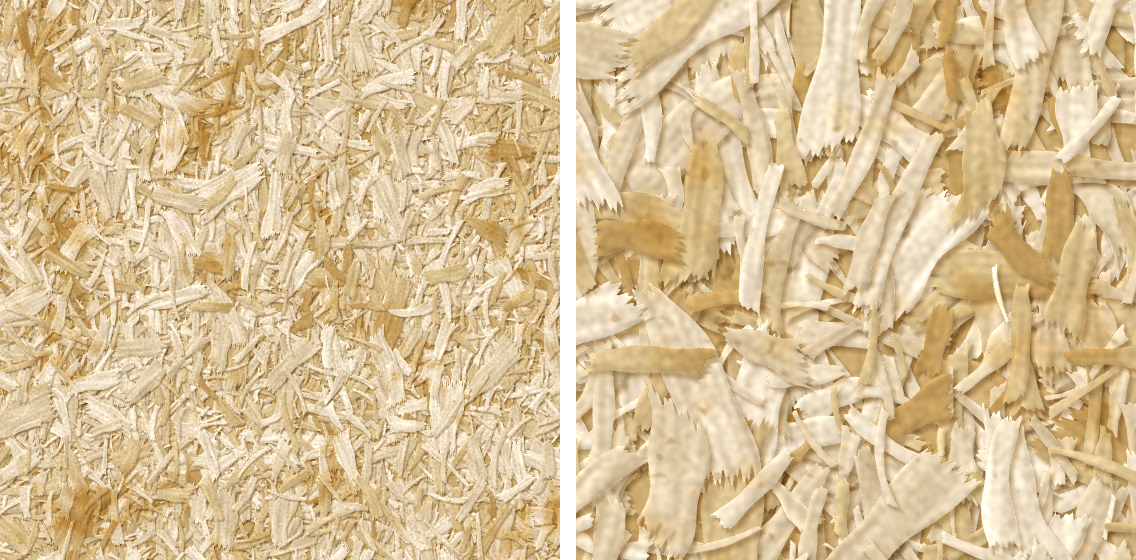
Left, the full canvas; right, a detail of the centre.
Reproduce this texture procedurally as a Shadertoy shader.

```glsl
// Oriented strand board: pressed wood flakes of many sizes, laid in layers.
// Layers are walked from the top down, one ragged flake per grid cell, until
// the pixel is covered; fibres, resin stains and specks are added once at the end.

const int   LAYERS        = 16;
const float CELL_LARGE    = 0.105;   // grid cell of the largest flakes
const float CELL_SMALL    = 0.030;   // grid cell of the finest slivers
const float COVERAGE      = 0.86;    // chance that a cell holds a flake
const float JITTER        = 0.42;
const float SHADOW_OFFSET = 0.0032;
const float SHADOW_DEPTH  = 0.62;
const float RIM_LIGHT     = 0.10;
const float GRAIN_DEPTH   = 0.24;
const vec2  LIGHT_DIR     = vec2(-0.6, 0.8);
const vec3  CREAM  = vec3(0.95, 0.89, 0.79);
const vec3  TAN    = vec3(0.88, 0.80, 0.66);
const vec3  GOLD   = vec3(0.85, 0.75, 0.55);
const vec3  OCHRE  = vec3(0.77, 0.62, 0.37);
const vec3  RESIN  = vec3(0.62, 0.46, 0.22);
const vec3  SHADOW = vec3(0.70, 0.60, 0.43);
const float HALF_PI = 1.5708;

struct Surface {
    vec3 color;      // wood gathered so far
    vec3 light;      // light left after the shadows of higher flakes
    vec2 grain;      // fibre coordinates of the visible flake
    float visible;   // share of the pixel still uncovered
};

vec2 hash2(vec2 p) {
    vec3 q = fract(p.xyx * vec3(0.1031, 0.1030, 0.0973));
    q += dot(q, q.yzx + 33.33);
    return fract((q.xx + q.yz) * q.zy);
}

vec4 hash4(vec3 p) {
    vec4 q = fract(p.xyzx * vec4(0.1031, 0.1030, 0.0973, 0.1099));
    q += dot(q, q.wzxy + 33.33);
    return fract((q.xxyz + q.yzzw) * q.zywx);
}

float cornerSlope(vec2 corner, vec2 offset) {
    return dot(hash2(corner) * 2.0 - 1.0, offset);
}

// Gradient noise, roughly -0.7 to 0.7
float noise(vec2 p) {
    vec2 i = floor(p), f = fract(p);
    vec2 u = f * f * (3.0 - 2.0 * f);
    vec2 e = vec2(1.0, 0.0);
    float low  = mix(cornerSlope(i, f), cornerSlope(i + e, f - e), u.x);
    float high = mix(cornerSlope(i + e.yx, f - e.yx), cornerSlope(i + 1.0, f - 1.0), u.x);
    return mix(low, high, u.y);
}

// Signed distance to a bent, tapered flake with slanted, splintered ends
float flakeDistance(vec2 q, vec2 halfSize, vec4 shape) {
    float along = q.x / halfSize.x;
    float across = q.y + (shape.x - 0.5) * 0.4 * q.x * along;
    float width = halfSize.y * (1.0 + (shape.y - 0.5) * along
                + 0.12 * sin(along * 5.0 + shape.z * 40.0));
    float phase = shape.w * 60.0 + sign(q.x) * 2.0;
    float jag = sin(across * 700.0 + phase) + 0.7 * sin(across * 1730.0 + phase * 3.0);
    float reach = halfSize.x + 0.16 * halfSize.y * jag;
    return max(abs(across) - width, abs(q.x + (shape.z - 0.5) * 1.4 * across) - reach);
}

// Slides the flake of one cell under everything gathered so far
void addFlake(inout Surface s, vec2 p, vec2 cell, float cellSize, float layer,
              float stain, float pixel) {
    vec4 place = hash4(vec3(cell, layer));
    vec2 fromCenter = p - (cell + 0.5 + JITTER * (place.xy - 0.5)) * cellSize;

    // Flakes lean towards the vertical
    float lean = place.z * 2.0 - 1.0;
    float angle = HALF_PI * (1.0 + lean * mix(0.45, 1.0, abs(lean)));
    vec2 axis = vec2(cos(angle), sin(angle));
    mat2 toFlake = mat2(axis.x, -axis.y, axis.y, axis.x);
    vec2 q = toFlake * fromCenter;
    if (abs(q.y) > 0.55 * cellSize) return;

    vec4 shape = hash4(vec3(cell, layer + 117.0));
    vec4 tone  = hash4(vec3(cell, layer + 53.0));
    if (tone.w > COVERAGE) return;
    float halfLength = cellSize * mix(0.34, 0.66, shape.w);
    vec2 halfSize = vec2(halfLength, halfLength * mix(0.09, 0.42, place.w * place.w));
    float d = flakeDistance(q, halfSize, shape);
    float towardLight = flakeDistance(q + toFlake * LIGHT_DIR * SHADOW_OFFSET, halfSize, shape);

    float warmth = tone.y + 0.55 * stain;
    vec3 wood = mix(TAN, CREAM, smoothstep(0.15, 0.85, tone.x));
    wood = mix(wood, GOLD, smoothstep(0.62, 0.74, warmth));
    wood = mix(wood, OCHRE, smoothstep(0.90, 1.02, warmth));
    float relief = clamp((towardLight - d) / SHADOW_OFFSET, -1.0, 1.0);
    wood *= 1.0 + RIM_LIGHT * relief * smoothstep(-0.004, 0.0, d);

    float cover = s.visible * (1.0 - smoothstep(-0.7 * pixel, 0.7 * pixel, d));
    s.color += cover * s.light * wood;
    s.grain += cover * (q + tone.zx * 3.0);
    s.visible -= cover;
    float shade = 1.0 - smoothstep(-0.002, 0.0025, towardLight);
    s.light *= mix(vec3(1.0), SHADOW, SHADOW_DEPTH * shade);
}

void mainImage(out vec4 fragColor, in vec2 fragCoord) {
    float pixel = 1.0 / iResolution.y;
    vec2 p = fragCoord * pixel;
    float stain = noise(p * 6.0 + 31.0);
    Surface s = Surface(vec3(0.0), vec3(1.0), vec2(0.0), 1.0);

    // Large and small flakes interleave; four cells surround each pixel
    for (int i = 0; i < LAYERS; i++) {
        if (s.visible < 0.01) break;
        float layer = float(i);
        float cellSize = mix(CELL_LARGE, CELL_SMALL, fract(0.5 + layer * 0.618));
        vec2 shifted = p + 1.0 + layer * vec2(0.37, 0.61);
        vec2 corner = floor(shifted / cellSize - 0.5);
        for (int k = 0; k < 4; k++)
            addFlake(s, shifted, corner + vec2(k & 1, k >> 1), cellSize, layer, stain, pixel);
    }
    vec3 color = s.color + s.visible * s.light * mix(OCHRE, GOLD, 0.4);

    // Fibres along the visible flake
    float fibre = noise(s.grain * vec2(14.0, 190.0)) + 0.7 * noise(s.grain * vec2(30.0, 85.0));
    color *= 1.0 + GRAIN_DEPTH * fibre * vec3(0.75, 0.9, 1.2);

    // Resin stains, specks and fine roughness
    float mottle = noise(p * 38.0);
    color *= mix(vec3(1.0), vec3(0.93, 0.84, 0.64), smoothstep(0.1, 0.55, stain + 0.6 * mottle));
    float speck = noise(p * 150.0) + 0.5 * mottle;
    color = mix(color, RESIN, 0.4 * smoothstep(0.3, 0.65, speck));
    color *= 1.0 + 0.14 * noise(p * 210.0 + 3.0);
    fragColor = vec4(clamp(color, 0.0, 1.0), 1.0);
}
```
